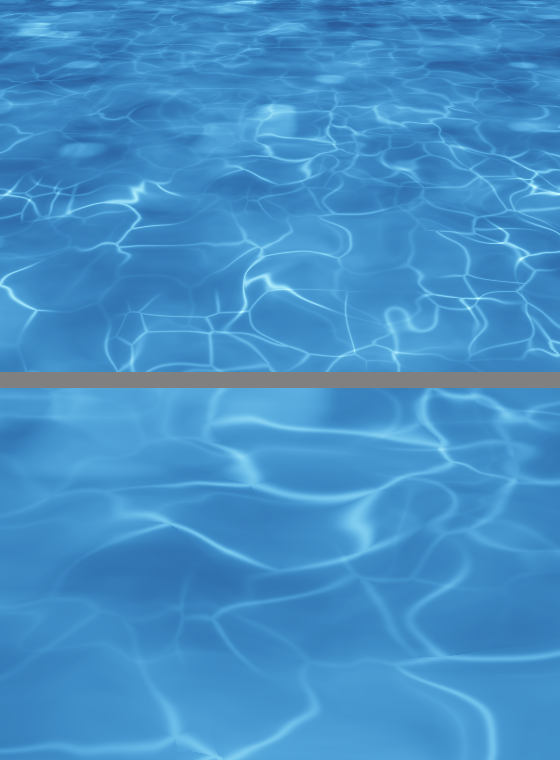
Top: the whole. Bottom: its middle third, enlarged.
Give the GLSL for this texture, as a WebGL 1 fragment shader.

```glsl
precision highp float;
// Sunlit pool water seen at a low angle. The canvas is projected onto a plane,
// where warped cell borders and noise ridges form the net of light; stretched
// noise adds far ripples and glints, and one brightness value picks the blue.
uniform vec2 u_resolution;

const float HORIZON = 1.45;
const vec2 GROUND_SCALE = vec2(6.8, 13.2);

float hash(vec2 p) {
  vec3 q = fract(vec3(p.xyx) * 0.1031);
  q += dot(q, q.yzx + 33.33);
  return fract((q.x + q.y) * q.z);
}

vec2 hash2(vec2 p) {
  return vec2(hash(p), hash(p + 71.7));
}

float noise(vec2 p) {
  vec2 cell = floor(p);
  vec2 f = fract(p);
  f = f * f * f * (f * (f * 6.0 - 15.0) + 10.0);
  float low = mix(hash(cell), hash(cell + vec2(1.0, 0.0)), f.x);
  float high = mix(hash(cell + vec2(0.0, 1.0)), hash(cell + 1.0), f.x);
  return mix(low, high, f.y);
}

float fbm(vec2 p) {
  float sum = 0.0;
  float gain = 0.533;
  for (int i = 0; i < 4; i++) {
    sum += gain * noise(p);
    p = mat2(1.6, 1.1, -1.1, 1.6) * p + 17.3;
    gain *= 0.5;
  }
  return sum;
}

// Bends a point sideways by smooth noise
vec2 warp(vec2 p, float frequency, float amount) {
  vec2 q = p * frequency;
  return p + amount * (vec2(noise(q + 5.2), noise(q + 41.8)) - 0.5);
}

// Distance to the border between the two nearest scattered points
float borderDistance(vec2 p) {
  vec2 cell = floor(p);
  vec2 nearest = vec2(8.0);
  vec2 second = vec2(8.0);
  for (int j = -1; j <= 1; j++) {
    for (int i = -1; i <= 1; i++) {
      vec2 id = cell + vec2(float(i), float(j));
      vec2 toPoint = id + 0.1 + 0.8 * hash2(id) - p;
      float d = dot(toPoint, toPoint);
      if (d < dot(nearest, nearest)) {
        second = nearest;
        nearest = toPoint;
      } else if (d < dot(second, second)) {
        second = toPoint;
      }
    }
  }
  return dot(0.5 * (nearest + second), normalize(second - nearest));
}

// Sharp core with a soft halo
float lightLine(float d, float width, float halo) {
  float core = d / width;
  return 0.62 * exp(-core * core) + halo * exp(-d * 7.0);
}

// Thin curls along the middle contour of a noise field
float ridge(vec2 p, float sharpness) {
  return pow(1.0 - abs(2.0 * noise(p) - 1.0), sharpness);
}

vec3 waterColor(float t) {
  return vec3(0.18, 0.42, 0.66) + t * vec3(0.13, 0.41, 0.42)
       + t * t * vec3(0.23, 0.0, -0.13);
}

void main() {
  vec2 uv = gl_FragCoord.xy / u_resolution.y;
  float aspect = u_resolution.x / u_resolution.y;
  float depth = 1.0 / (HORIZON - uv.y);
  vec2 ground = vec2(uv.x - 0.5 * aspect, 1.0) * depth * GROUND_SCALE;
  float near = 1.0 - smoothstep(0.42, 0.85, uv.y);
  float far = smoothstep(0.5, 0.95, uv.y);

  // Broad soft shades of the water body
  vec2 bent = warp(warp(ground, 0.9, 0.85), 2.8, 0.22);
  float light = 0.2 + 0.5 * (fbm(ground * 0.5 + 3.0) - 0.5);
  light += 0.42 * (fbm(bent * vec2(0.8, 1.3) + 60.0) - 0.5);

  // Broken net of light, plus a fainter second net and curls
  float strength = smoothstep(0.3, 0.72, noise(ground * 0.75 + 23.0));
  float net = lightLine(borderDistance(bent * 0.85), 0.04 * depth, 0.2);
  light += net * (0.12 + 0.88 * strength) * mix(0.25, 1.0, near);

  vec2 finer = warp(ground * 1.15 + 90.0, 1.1, 0.9);
  float faint = smoothstep(0.5, 0.8, noise(ground * 0.6 + 130.0));
  light += 0.6 * faint * near * lightLine(borderDistance(finer), 0.045 * depth, 0.15);
  light += 0.2 * ridge(bent * 0.9 + 210.0, 9.0) * noise(ground + 9.0);

  // Far ripples: flat bright and dark streaks
  vec2 flatWater = warp(ground * vec2(0.55, 0.9), 0.8, 0.6);
  float ripple = fbm(flatWater + 300.0);
  light += far * (0.55 * (ripple - 0.5) - 0.03);
  light -= 0.16 * far * smoothstep(0.6, 0.85, noise(flatWater * vec2(0.6, 0.9) + 340.0));
  light += 0.2 * (1.0 - near) * ridge(flatWater + 400.0, 8.0);

  // Scattered glints
  float glint = smoothstep(0.8, 0.97, noise(ground * vec2(0.7, 0.9) + 500.0));
  light += 0.4 * glint * smoothstep(0.35, 0.7, uv.y);

  gl_FragColor = vec4(waterColor(clamp(light, -0.12, 1.35)), 1.0);
}
```
